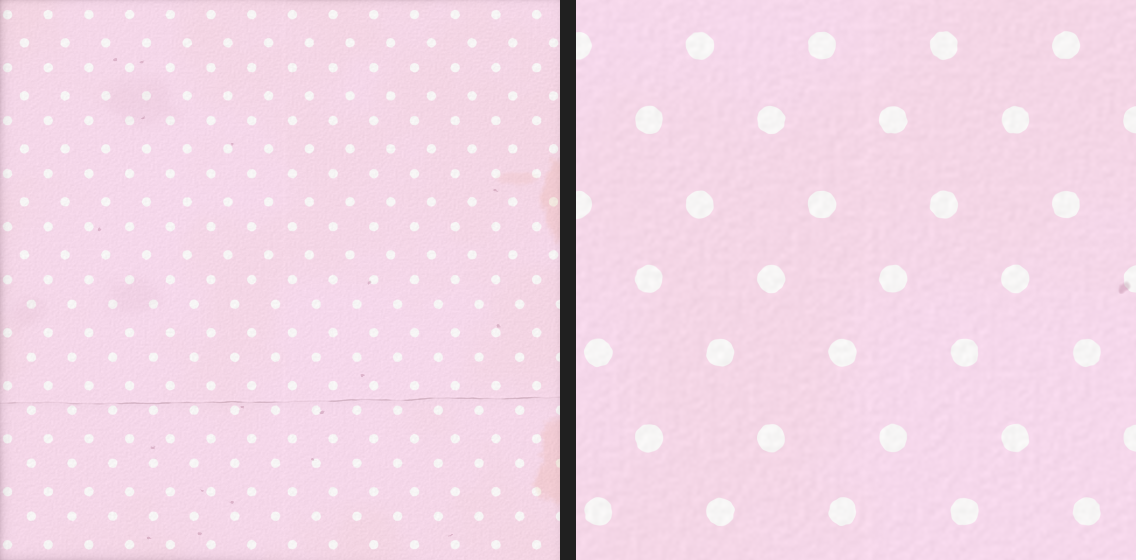
Left, the full canvas; right, a detail of the centre.
Give the GLSL for this pattern, as a WebGL 2 fragment shader.

```glsl
#version 300 es
precision highp float;

uniform vec2 u_resolution;
out vec4 fragColor;

float hash(vec2 p) {
    return fract(sin(dot(p, vec2(127.1, 311.7))) * 43758.5453);
}

float noise(vec2 p) {
    vec2 i = floor(p), f = fract(p);
    f = f * f * (3.0 - 2.0 * f);
    return mix(mix(hash(i), hash(i + vec2(1, 0)), f.x),
               mix(hash(i + vec2(0, 1)), hash(i + vec2(1, 1)), f.x), f.y);
}

float fbm(vec2 p) {
    float sum = 0.0, amplitude = 0.5;
    for (int i = 0; i < 5; i++) {
        sum += amplitude * noise(p);
        p = p * 2.03 + 17.3;
        amplitude *= 0.5;
    }
    return sum;
}

// Distance to the nearest dot centre of a rectangular lattice
float latticeDistance(vec2 p, vec2 origin, vec2 period) {
    vec2 cell = fract((p - origin) / period + 0.5) - 0.5;
    return length(cell * period);
}

// Soft elliptical patch with a ragged rim
float patchMask(vec2 p, vec2 centre, vec2 radius, float softness) {
    float ragged = (fbm(p * 28.0) - 0.48) * 1.3;
    return 1.0 - smoothstep(1.0 - softness, 1.0 + softness, length((p - centre) / radius) + ragged);
}

// Sparse small blemishes, at most one in each cell
float specks(vec2 p) {
    vec2 cell = floor(p * 13.0);
    float present = step(0.92, hash(cell + 5.0));
    vec2 centre = 0.25 + 0.5 * vec2(hash(cell + 11.0), hash(cell + 23.0));
    float d = length((fract(p * 13.0) - centre) * vec2(1.0, 1.4));
    d += (noise(p * 260.0) - 0.5) * 0.09;
    return present * (1.0 - smoothstep(0.015, 0.06, d));
}

void main() {
    vec2 uv = gl_FragCoord.xy / u_resolution;
    float pixel = 1.0 / min(u_resolution.x, u_resolution.y);

    // Pink paper, cooler in the centre, with warm mottling
    vec3 lilacPink = vec3(0.962, 0.845, 0.922);
    vec3 warmPink = vec3(0.953, 0.832, 0.885);
    float mottle = smoothstep(0.36, 0.66, fbm(uv * 5.0 + 3.0));
    float outer = smoothstep(0.15, 0.65, length(uv - vec2(0.52, 0.55)));
    vec3 color = mix(lilacPink, warmPink, 0.6 * mottle + 0.35 * outer);

    // Dots: main rows plus in-between rows whose offset flips at mid height
    vec2 period = vec2(0.07268, 0.09466);
    vec2 origin = vec2(0.0134, 0.0273);
    vec2 shift = uv.y < 0.5006 ? vec2(0.585, 0.537) : vec2(0.415, 0.468);
    float d = min(latticeDistance(uv, origin, period),
                  latticeDistance(uv, origin + shift * period, period));
    d += (noise(uv * 330.0) - 0.5) * 0.0009;
    float dots = 1.0 - smoothstep(-0.8 * pixel, 0.8 * pixel, d - 0.0083);
    color = mix(color, vec3(0.967, 0.965, 0.962), dots * 0.97);

    // Embossed paper grain
    float relief = noise(uv * 270.0) - noise(uv * 270.0 + vec2(0.6, -0.6));
    color += relief * 0.022 + (noise(uv * 480.0) - 0.5) * 0.014;

    // Faint grey smudges
    float smudge = patchMask(uv, vec2(0.23, 0.47), vec2(0.045, 0.035), 0.5)
                 + patchMask(uv, vec2(0.05, 0.44), vec2(0.03, 0.025), 0.5)
                 + patchMask(uv, vec2(0.25, 0.82), vec2(0.06, 0.04), 0.6);
    color *= 1.0 - smudge * vec3(0.018, 0.028, 0.025);

    // Salmon water stains along the right edge
    float stain = 0.6 * patchMask(uv, vec2(0.928, 0.682), vec2(0.032, 0.014), 0.3)
                + patchMask(uv, vec2(0.995, 0.645), vec2(0.026, 0.06), 0.25)
                + patchMask(uv, vec2(1.0, 0.175), vec2(0.038, 0.07), 0.2);
    color *= 1.0 - min(stain, 1.0) * vec3(0.012, 0.05, 0.085);

    // Horizontal crease with a dark, broken line and a light lip
    float creaseY = 0.280 + 0.012 * uv.x * uv.x + (fbm(vec2(uv.x * 22.0, 4.0)) - 0.48) * 0.006;
    float offset = uv.y - creaseY;
    float broken = smoothstep(0.2, 0.65, noise(vec2(uv.x * 45.0, 9.0)));
    float line = 1.0 - smoothstep(0.0004, 0.0013 + 0.5 * pixel, abs(offset));
    color *= 1.0 - line * (0.04 + 0.11 * broken) * vec3(0.8, 1.0, 0.95);
    color += 0.012 * exp(-pow((offset - 0.003) / 0.002, 2.0));
    color *= 1.0 - 0.012 * exp(-abs(offset + 0.004) / 0.006);

    // Barely visible vertical fold
    color += 0.008 * exp(-pow((uv.x - 0.507) / 0.003, 2.0));

    color *= 1.0 - specks(uv) * vec3(0.10, 0.16, 0.13);

    // Grey shading along the worn edges
    float wear = 0.5 + fbm(uv * 7.0 + 31.0);
    float shade = 0.14 * exp(-uv.x / 0.007) + 0.10 * exp(-uv.y / 0.008) * smoothstep(0.9, 0.1, uv.x)
                + 0.09 * exp(-(1.0 - uv.y) / 0.004) + 0.06 * exp(-(1.0 - uv.x) / 0.005);
    color *= 1.0 - shade * wear * vec3(0.9, 1.0, 0.95);

    fragColor = vec4(clamp(color, 0.0, 1.0), 1.0);
}
```
